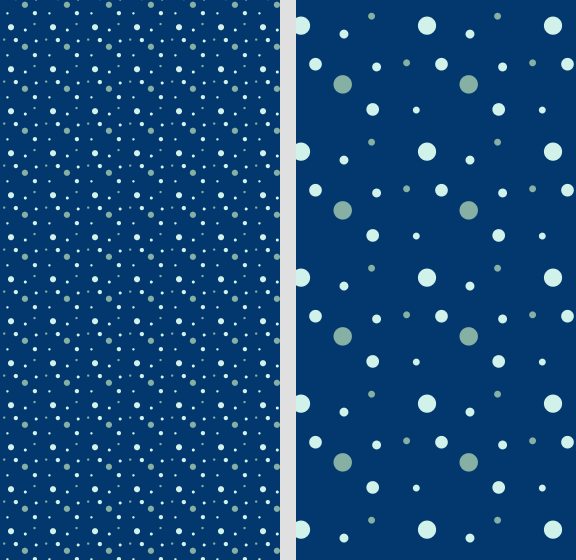
Left, the full canvas; right, a detail of the centre.
A WebGL 2 fragment shader for this pattern:

```glsl
#version 300 es
precision highp float;
// Scattered pale and sage dots on deep navy, repeated on a square grid.
// Each tile holds nine discs; wrapped distances let discs cross tile edges,
// and every disc is blended in with an edge one pixel wide.

uniform vec2 u_resolution;
out vec4 fragColor;

const float TILES_ACROSS = 6.6667;
const vec3 NAVY = vec3(0.01, 0.22, 0.43);
const vec3 PALE = vec3(0.82, 0.95, 0.92);
const vec3 SAGE = vec3(0.52, 0.69, 0.64);

// Dots in tile units: centre x, centre y (downward), radius, sage amount
const int DOT_COUNT = 9;
const vec4 DOTS[DOT_COUNT] = vec4[DOT_COUNT](
  vec4(0.262, 0.648, 0.072, 0.0),
  vec4(0.593, 0.114, 0.073, 1.0),
  vec4(0.377, 0.954, 0.050, 0.0),
  vec4(0.831, 0.313, 0.050, 0.0),
  vec4(0.603, 0.715, 0.035, 0.0),
  vec4(0.862, 0.976, 0.035, 0.0),
  vec4(0.177, 0.318, 0.027, 0.0),
  vec4(0.822, 0.573, 0.027, 1.0),
  vec4(0.100, 0.943, 0.027, 1.0)
);

// Signed distance to a disc that repeats once per tile
float repeatedDisc(vec2 p, vec2 centre, float radius) {
  vec2 offset = fract(p - centre + 0.5) - 0.5;
  return length(offset) - radius;
}

void main() {
  // Tile coordinates, measured from the top left corner
  float pixel = TILES_ACROSS / u_resolution.x;
  vec2 p = vec2(gl_FragCoord.x, u_resolution.y - gl_FragCoord.y) * pixel;

  vec3 color = NAVY;
  for (int i = 0; i < DOT_COUNT; i++) {
    vec4 dot = DOTS[i];
    float dist = repeatedDisc(p, dot.xy, dot.z);
    float coverage = clamp(0.5 - dist / pixel, 0.0, 1.0);
    color = mix(color, mix(PALE, SAGE, dot.w), coverage);
  }
  fragColor = vec4(color, 1.0);
}
```
